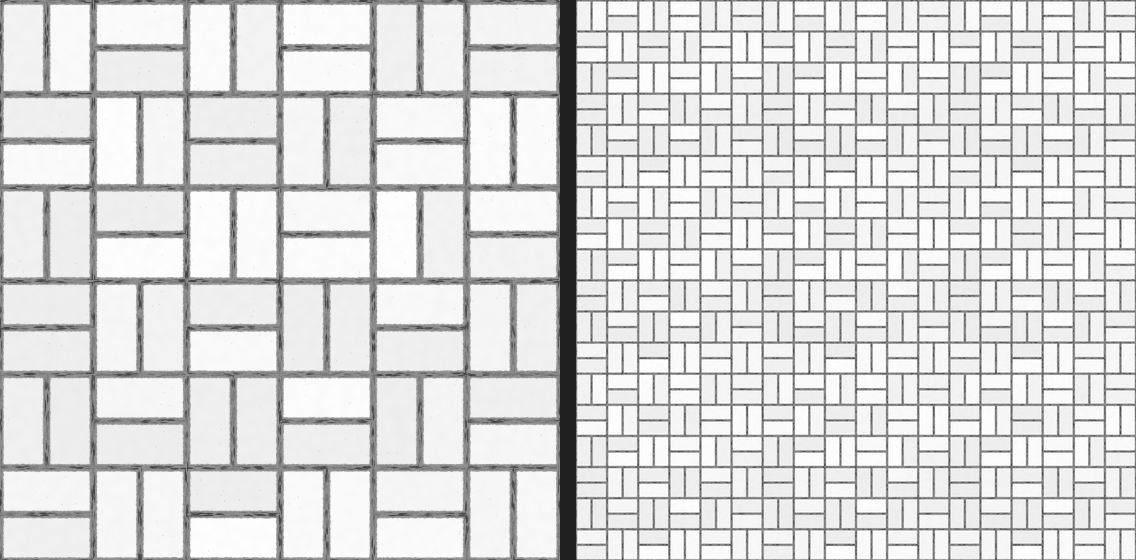
Left: one tile. Right: repeated 3 by 3.
Reproduce this pattern procedurally as a Shadertoy shader.

```glsl
// Basket-weave paving: a 6 by 6 grid of cells, each holding two pale tiles that
// stand upright or lie flat in turn. Rounded boxes cut the tiles; wrapped
// cellular noise frays their edges and draws dark streaks along the grout.

const float CELLS = 6.0;
const float HALF_GAP = 0.040;       // half the joint width, in cells
const float CORNER = 0.014;         // tile corner radius, in cells
const float JOINT_SHIFT = 0.002;    // vertical offset of the grid, in canvases
const vec2 HALF_SLOT = vec2(0.25, 0.5);

vec2 hash2(vec2 p) {
    vec3 q = fract(p.xyx * vec3(0.1031, 0.1030, 0.0973));
    q += dot(q, q.yzx + 33.33);
    return fract((q.xx + q.yz) * q.zy);
}

vec2 wrapIndex(vec2 id, vec2 count) {
    return floor(mod(id + 0.5, count));
}

// Distance to the nearest scattered point; repeats once per canvas
float cellular(vec2 uv, vec2 count, float seed) {
    vec2 p = uv * count;
    vec2 id = floor(p);
    float nearest = 2.0;
    for (int y = -1; y <= 1; y++) {
        for (int x = -1; x <= 1; x++) {
            vec2 site = id + vec2(x, y);
            vec2 point = site + hash2(wrapIndex(site, count) + seed);
            nearest = min(nearest, length(point - p));
        }
    }
    return nearest;
}

float roundedBox(vec2 p, vec2 halfSize, float radius) {
    vec2 d = abs(p) - halfSize + radius;
    return length(max(d, 0.0)) + min(max(d.x, d.y), 0.0) - radius;
}

// Per-tile tone with faint mottling and a few specks
float tileTone(vec2 uv, vec2 tileId) {
    float tone = mix(0.928, 0.992, hash2(tileId + 7.0).x);
    tone += 0.014 * (0.5 - cellular(uv, vec2(42.0), 11.0));
    float speck = 1.0 - smoothstep(0.03, 0.08, cellular(uv, vec2(40.0), 23.0));
    float sparse = smoothstep(0.5, 0.7, cellular(uv, vec2(17.0), 31.0));
    return tone - 0.07 * speck * sparse;
}

// Grey grout with grain and broken dark streaks near the joint's middle
float groutTone(vec2 uv, float fromMiddle, bool vertical) {
    float grain = cellular(uv, vec2(210.0), 41.0);
    float tone = 0.575 + 0.06 * (0.5 - grain);
    vec2 stretch = vertical ? vec2(250.0, 54.0) : vec2(54.0, 250.0);
    float streak = 1.0 - smoothstep(0.25, 0.60, cellular(uv, stretch, 53.0));
    float patches = smoothstep(0.25, 0.65, cellular(uv, vec2(26.0), 67.0));
    float core = 1.0 - smoothstep(0.010, 0.032, fromMiddle);
    return tone - core * (0.03 + 0.27 * streak * mix(0.25, 1.0, patches));
}

void mainImage(out vec4 fragColor, in vec2 fragCoord) {
    vec2 uv = fragCoord / iResolution.xy + vec2(0.0, JOINT_SHIFT);

    // Cell and orientation
    vec2 p = uv * CELLS;
    vec2 cell = wrapIndex(floor(p), vec2(CELLS));
    bool upright = mod(cell.x + cell.y, 2.0) > 0.5;
    vec2 q = upright ? fract(p) : fract(p).yx;

    // Tile within the cell
    float side = floor(q.x * 2.0);
    vec2 local = vec2(q.x - 0.25 - 0.5 * side, q.y - 0.5);
    vec2 tileId = vec2(cell.x * 2.0 + side, cell.y);
    float edge = roundedBox(local, HALF_SLOT - HALF_GAP, CORNER);
    edge += 0.010 * (cellular(uv, vec2(170.0), 79.0) - 0.5);

    // Nearest joint and its direction
    vec2 toJoint = HALF_SLOT - abs(local);
    bool vertical = (toJoint.x < toJoint.y) == upright;
    float fromMiddle = min(toJoint.x, toJoint.y);

    float soft = max(0.75 * CELLS / iResolution.y, 0.009);
    float grout = smoothstep(-soft, soft, edge);
    float tone = mix(tileTone(uv, tileId), groutTone(uv, fromMiddle, vertical), grout);
    fragColor = vec4(vec3(tone), 1.0);
}
```
